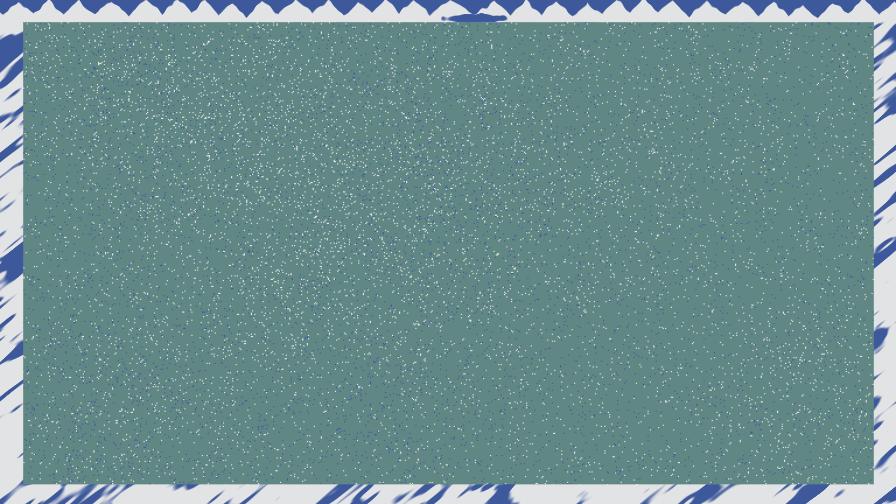
A WebGL 2 fragment shader for this background:

```glsl
#version 300 es
precision highp float;
// A flat sea-green panel sprinkled with white and blue specks, inside a rough
// white frame brushed over blue. Specks are hashed grid cells filtered by area;
// the frame is stretched noise on the sides and a wobbly zigzag along the top.

#define SPECK_ROWS 432.0
#define WHITE_BASE 0.016
#define BLUE_BASE 0.017
#define MARGIN_LOW vec2(0.046, 0.039)
#define MARGIN_HIGH vec2(0.044, 0.044)
#define ZIGZAG_PERIOD 0.0615
#define STROKE_ANGLE 0.68
#define STROKE_SCALE vec2(9.0, 62.0)
#define PANEL_COLOR vec3(0.38, 0.53, 0.52)
#define PAINT_WHITE vec3(0.885, 0.89, 0.895)
#define INK_BLUE vec3(0.24, 0.35, 0.61)

uniform vec2 u_resolution;
out vec4 fragColor;

float hash(vec2 cell, uint seed) {
    uvec2 q = uvec2(ivec2(cell) + 4096);
    uint h = q.x * 1597u ^ q.y * 51749u ^ seed * 7919u;
    h = (h ^ (h >> 15u)) * 73939u;
    h = (h ^ (h >> 13u)) * 19349u;
    h ^= h >> 16u;
    return float(h & 65535u) / 65536.0;
}

float noise(vec2 p) {
    vec2 i = floor(p), f = fract(p);
    f = f * f * (3.0 - 2.0 * f);
    vec2 e = vec2(1.0, 0.0);
    return mix(mix(hash(i, 1u), hash(i + e.xy, 1u), f.x),
               mix(hash(i + e.yx, 1u), hash(i + e.xx, 1u), f.x), f.y);
}

// Soft round weight around a centre
float blob(vec2 p, vec2 center, vec2 radius) {
    vec2 d = (p - center) / radius;
    return exp(-dot(d, d));
}

// Chance of a white (x) or blue (y) speck at a place
vec2 speckDensity(vec2 p) {
    float white = 0.030 * blob(p, vec2(0.72, 0.66), vec2(0.32, 0.26))
                + 0.026 * blob(p, vec2(0.33, 0.80), vec2(0.26, 0.20))
                + 0.014 * blob(p, vec2(0.62, 0.38), vec2(0.30, 0.14))
                + 0.018 * blob(p, vec2(1.24, 0.66), vec2(0.20, 0.18))
                + 0.020 * blob(p, vec2(1.58, 0.24), vec2(0.16, 0.16))
                + 0.014 * blob(p, vec2(0.27, 0.16), vec2(0.18, 0.16));
    float blue = 0.020 * blob(p, vec2(0.86, 0.66), vec2(0.22, 0.22))
               + 0.016 * blob(p, vec2(0.22, 0.80), vec2(0.26, 0.22))
               + 0.016 * blob(p, vec2(0.24, 0.20), vec2(0.28, 0.20))
               + 0.012 * blob(p, vec2(0.82, 0.20), vec2(0.28, 0.16));
    return vec2(WHITE_BASE + white, BLUE_BASE + blue);
}

// Share of the pixel covered by white (x) and blue (y) cells
vec2 speckCoverage(vec2 p) {
    float size = SPECK_ROWS / u_resolution.y;
    vec2 low = p * SPECK_ROWS - 0.5 * size;
    vec2 high = low + size;
    vec2 density = speckDensity(p), cover = vec2(0.0);
    for (int k = 0; k < 16; k++) {
        vec2 cell = floor(low) + vec2(k % 4, k / 4);
        vec2 overlap = max(min(high, cell + 1.0) - max(low, cell), 0.0);
        float pick = hash(cell, 5u);
        float isWhite = step(pick, density.x);
        float isBlue = step(1.0 - density.y, pick);
        cover += overlap.x * overlap.y * vec2(isWhite, isBlue);
    }
    return cover / (size * size);
}

// Slanted brush gaps; positive where the blue ground shows
float brushGaps(vec2 p, float aspect) {
    float c = cos(STROKE_ANGLE), s = sin(STROKE_ANGLE);
    vec2 q = mat2(c, -s, s, c) * p;
    float grain = 0.6 * noise(q * STROKE_SCALE) + 0.4 * noise(q * STROKE_SCALE * 2.3 + 31.0);
    float patches = blob(p, vec2(0.02, 0.89), vec2(0.04, 0.05))
                  + blob(p, vec2(0.035, 0.47), vec2(0.025, 0.05))
                  + blob(p, vec2(0.03, 0.31), vec2(0.03, 0.03))
                  + blob(p, vec2(aspect - 0.04, 0.33), vec2(0.02, 0.04))
                  + blob(p, vec2(aspect - 0.04, 0.15), vec2(0.02, 0.06))
                  + blob(p, vec2(0.97, 0.035), vec2(0.04, 0.012))
                  + blob(p, vec2(1.61, 0.03), vec2(0.05, 0.018));
    return grain + 0.28 * patches + 0.12 * (noise(p * 7.0) - 0.5) - 0.65;
}

// Zigzag crest of the top strip; positive above the white paint
float zigzagGaps(vec2 p) {
    float phase = p.x / ZIGZAG_PERIOD + 0.7 * noise(vec2(p.x * 6.0, 3.0));
    float wave = abs(2.0 * fract(phase) - 1.0);
    float rough = noise(p * vec2(90.0, 60.0)) - 0.5;
    float crest = 0.971 + 0.027 * wave + 0.008 * rough
                + 0.010 * (noise(vec2(p.x * 13.0, 8.0)) - 0.5);
    float pool = blob(p, vec2(0.945, 0.963), vec2(0.075, 0.012));
    float corner = blob(p, vec2(1.62, 0.99), vec2(0.05, 0.03));
    return max(p.y - crest + 0.010 * corner, 0.03 * (pool - 0.55 + 0.3 * rough));
}

void main() {
    vec2 p = gl_FragCoord.xy / u_resolution.y;
    float aspect = u_resolution.x / u_resolution.y;
    float pixel = 1.0 / u_resolution.y;

    // Painted frame
    float gaps = brushGaps(p, aspect), crest = zigzagGaps(p);
    float brushed = smoothstep(-0.06, 0.06, gaps);
    float zigzag = smoothstep(-pixel, pixel, crest);
    float topStrip = smoothstep(0.950, 0.958, p.y);
    vec3 frame = mix(PAINT_WHITE, INK_BLUE, mix(brushed, zigzag, topStrip));

    // Speckled panel
    vec2 specks = speckCoverage(p);
    vec3 panel = PANEL_COLOR + specks.x * (PAINT_WHITE - PANEL_COLOR)
               + specks.y * (INK_BLUE - PANEL_COLOR);

    vec2 inset = min(p - MARGIN_LOW, vec2(aspect, 1.0) - MARGIN_HIGH - p);
    float inside = clamp(min(inset.x, inset.y) / pixel + 0.5, 0.0, 1.0);
    fragColor = vec4(mix(frame, panel, inside), 1.0);
}
```
